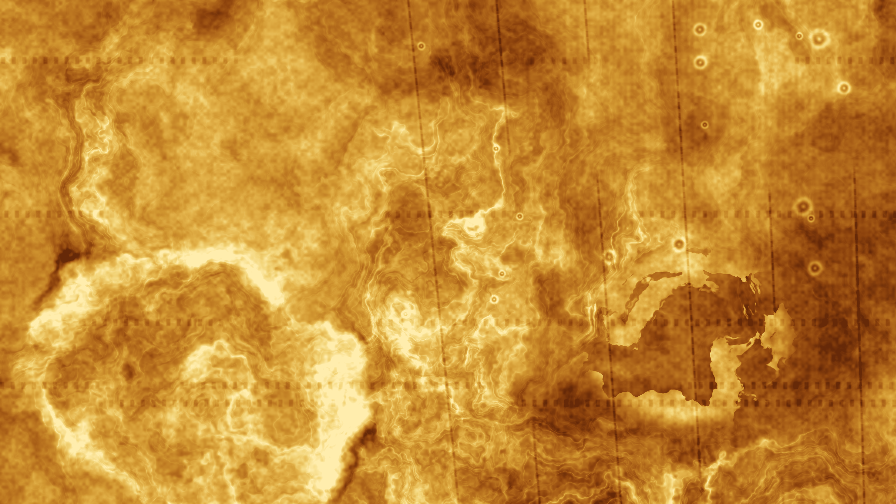
A WebGL 1 fragment shader for this texture:

```glsl
precision highp float;
uniform vec2 u_resolution;

#define WARP 0.26
#define SWIRL 0.5
#define MOTTLE 1.35
#define FILAMENT 1.5
#define GRAIN 0.2
#define SEAM_DARKNESS 0.28
#define SEAM_WIDTH 0.0022
#define TICK_SPACING 0.021
#define CRATERS 18

float hash(vec2 p) {
  return fract(sin(dot(p, vec2(127.1, 311.7))) * 43758.5453);
}

float noise(vec2 p) {
  vec2 i = floor(p), f = fract(p);
  f = f * f * (3.0 - 2.0 * f);
  return mix(mix(hash(i), hash(i + vec2(1, 0)), f.x),
             mix(hash(i + vec2(0, 1)), hash(i + vec2(1, 1)), f.x), f.y);
}

float fbm(vec2 p) {
  float sum = 0.0, amp = 0.5;
  for (int i = 0; i < 6; i++) {
    sum += amp * noise(p);
    p = mat2(1.6, 1.2, -1.2, 1.6) * p + 7.3;
    amp *= 0.52;
  }
  return sum;
}

// Bright thin crests, centred near zero
float ridges(vec2 p) {
  float sum = 0.0, amp = 0.5;
  for (int i = 0; i < 4; i++) {
    float crest = 1.0 - abs(2.0 * noise(p) - 1.0);
    sum += amp * crest * crest * crest;
    p = p * 2.03 + 11.7;
    amp *= 0.62;
  }
  return sum - 0.38;
}

float blob(vec2 p, vec2 centre, vec2 radius) {
  vec2 q = (p - centre) / radius;
  return exp(-dot(q, q));
}

float band(float x, float width) {
  return exp(-x * x / (width * width));
}

vec3 amberRamp(float t) {
  float k = clamp(t, -0.2, 1.2) * 5.0;
  vec3 c = mix(vec3(0.40, 0.16, 0.03), vec3(0.55, 0.26, 0.05), clamp(k + 1.0, 0.0, 1.0));
  c = mix(c, vec3(0.66, 0.37, 0.09), clamp(k, 0.0, 1.0));
  c = mix(c, vec3(0.74, 0.47, 0.13), clamp(k - 1.0, 0.0, 1.0));
  c = mix(c, vec3(0.82, 0.59, 0.19), clamp(k - 2.0, 0.0, 1.0));
  c = mix(c, vec3(0.89, 0.70, 0.29), clamp(k - 3.0, 0.0, 1.0));
  c = mix(c, vec3(0.95, 0.83, 0.47), clamp(k - 4.0, 0.0, 1.0));
  return mix(c, vec3(1.0, 0.93, 0.68), clamp(k - 5.0, 0.0, 1.0));
}

void main() {
  vec2 p = gl_FragCoord.xy / u_resolution.y;
  float soft = 1.0 / u_resolution.y;
  vec2 bend = vec2(fbm(p * 5.0), fbm(p * 5.0 + 37.0)) - 0.5;
  vec2 w = p + WARP * bend;
  vec2 s = p + SWIRL * bend;

  // Plains: warm on the left, dark on the right
  float tone = mix(0.45, 0.28, smoothstep(0.55, 1.1, w.x));
  tone += MOTTLE * (fbm(w * 6.0 + 3.0) - 0.49);
  tone -= 0.24 * blob(w, vec2(1.4, 0.33), vec2(0.32, 0.22));
  tone -= 0.25 * blob(w, vec2(0.43, 1.0), vec2(0.16, 0.1));
  tone -= 0.16 * blob(w, vec2(0.8, 0.78), vec2(0.2, 0.16));
  float flows = smoothstep(0.5, 0.55, fbm(w * 7.0 + 21.0));
  tone += flows * mix(0.16, 0.1, smoothstep(0.6, 1.0, p.x)) * smoothstep(0.45, 0.65, p.y);

  // Upright filaments and slanted cracks
  float upright = 0.25 + blob(w, vec2(0.92, 0.48), vec2(0.2, 0.3))
                + blob(w, vec2(0.22, 0.68), vec2(0.08, 0.24));
  tone += upright * (FILAMENT * 0.6 * ridges(s * vec2(15.0, 5.0)) + 0.1);
  vec2 slant = vec2(w.x - 0.42 * (w.y - 0.52), w.y);
  tone += blob(slant, vec2(1.24, 0.52), vec2(0.05, 0.13))
        * (FILAMENT * ridges(slant * vec2(34.0, 5.0)) + 0.25);

  // Wispy lowland along the bottom
  float shore = mix(0.36, 0.16, smoothstep(0.9, 1.2, w.x));
  float lowland = smoothstep(shore + 0.06, shore - 0.08, w.y) * smoothstep(0.55, 0.75, w.x);
  tone += lowland * (0.22 + FILAMENT * 0.7 * ridges(s * vec2(5.0, 13.0) + 5.0));
  tone -= 0.5 * blob(w, vec2(0.66, 0.03), vec2(0.07, 0.08));

  // Bright plateau with a ragged rim and combed interior
  float d = length((w - vec2(0.36, 0.24)) / vec2(0.37, 0.27));
  float inside = smoothstep(1.08, 0.92, d);
  float comb = noise(vec2(w.x + w.y * 0.5, w.y - w.x * 0.3) * vec2(38.0, 120.0)) - 0.5;
  float plateau = 0.66 + 0.9 * (fbm(w * 9.0) - 0.49) + 0.22 * comb
                + FILAMENT * 0.45 * ridges(s * vec2(8.0, 7.0) + 2.0);
  plateau += 0.28 * band(d - 0.88, 0.15);
  plateau -= 0.38 * blob(w, vec2(0.25, 0.25), vec2(0.15, 0.12));
  tone = mix(tone, plateau, inside);
  tone -= 0.45 * band(d - 1.06, 0.035) * smoothstep(0.4, 0.6, noise(w * 9.0));
  vec2 tilted = vec2(w.x, w.y + 0.3 * (w.x - 0.46));
  tone += 0.55 * blob(tilted, vec2(0.46, 0.48), vec2(0.18, 0.045));

  // Sharp-edged pale islands in the dark basin
  float basin = blob(p, vec2(1.36, 0.33), vec2(0.2, 0.17));
  float isle = smoothstep(0.6, 0.625, fbm(w * 10.0 + 9.0) + 0.14 * basin);
  tone = mix(tone, 0.72 + 0.9 * (fbm(p * 30.0) - 0.49), isle * smoothstep(0.25, 0.45, basin));

  // Craters: pale ring, dark floor, bright peak
  for (int i = 0; i < CRATERS; i++) {
    float n = float(i);
    vec2 centre = vec2(0.75 + hash(vec2(n, 1.0)), 0.36 + 0.62 * hash(vec2(n, 2.0)));
    float size = 0.006 + 0.015 * pow(hash(vec2(n, 3.0)), 3.0);
    float r = length(p - centre) / size;
    tone += 0.38 * band(r - 1.0, 0.35) - 0.22 * band(r - 0.45, 0.3) + 0.3 * band(r, 0.25);
    tone += 0.09 * band(r, 2.6);
  }

  // Slanted scan seams with broken edges
  for (int i = 0; i < 6; i++) {
    float n = float(i);
    float x = p.x - 0.81 - 0.175 * n - (0.1 - 0.014 * n) * (1.0 - p.y);
    float gate = smoothstep(0.3, 0.45, noise(vec2(n * 5.0 + 2.0, p.y * 4.0)));
    float dash = 0.55 + 0.45 * step(0.4, fract(p.y * 45.0 + n * 0.37));
    float line = smoothstep(SEAM_WIDTH + soft, SEAM_WIDTH - soft, abs(x));
    tone -= SEAM_DARKNESS * line * gate * dash;
    tone += 0.07 * gate * band(x + 0.005, 0.003);
  }

  // Rows of short ticks
  for (int i = 0; i < 5; i++) {
    float n = float(i);
    float y = abs(p.y - 0.2 - 0.045 * n * n + 0.01 * n);
    float x = abs(fract(p.x / TICK_SPACING + 0.3 * n) - 0.5) * TICK_SPACING;
    float gate = smoothstep(0.45, 0.6, noise(vec2(p.x * 3.5, n * 7.0 + 1.0)));
    float tick = smoothstep(0.004 + soft, 0.004 - soft, x) * smoothstep(0.007 + soft, 0.007 - soft, y);
    tone -= 0.2 * tick * gate;
  }

  // Fine grain and faint scan stripes
  tone += GRAIN * (noise(p * 150.0) - 0.5) + GRAIN * (noise(p * 70.0 + 9.0) - 0.5);
  tone += 0.018 * sin(p.x * 520.0) * smoothstep(0.8, 1.2, p.x);
  gl_FragColor = vec4(amberRamp(tone), 1.0);
}
```
